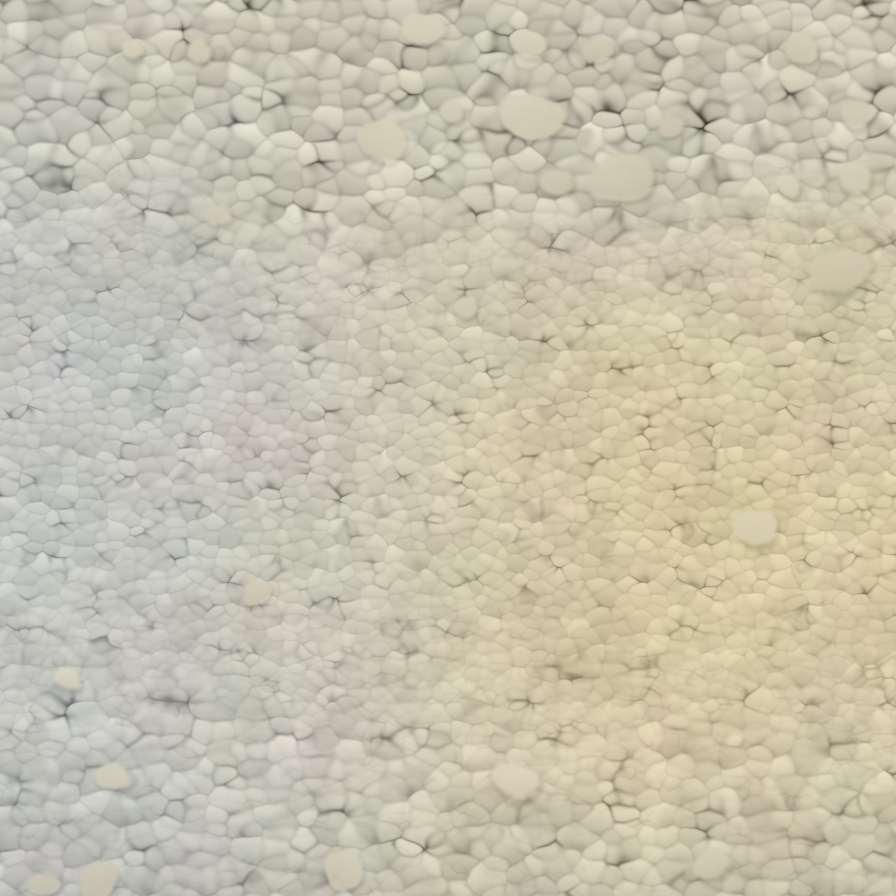
Reproduce this texture procedurally as a WebGL 2 fragment shader.

```glsl
#version 300 es
precision highp float;
// Pale gravel seen in soft focus: rounded grains of mixed size blend smoothly,
// coarse towards the top and bottom, fine and faint in the middle band.
// Larger pebbles are scattered on top; broad noise drifts the tint cool to warm.

uniform vec2 u_resolution;
out vec4 fragColor;

const vec3 COOL = vec3(0.760, 0.767, 0.745);
const vec3 NEUTRAL = vec3(0.795, 0.776, 0.708);
const vec3 WARM = vec3(0.832, 0.778, 0.630);
const vec3 OLIVE = vec3(0.765, 0.755, 0.685);
const vec3 PEBBLE = vec3(0.845, 0.810, 0.715);
const vec3 RELIEF_TINT = vec3(1.0, 1.0, 0.93);
const vec2 COARSE = vec2(42.0, 51.0);  // grains across the canvas
const vec2 FINE = vec2(58.0, 74.0);
const float PEBBLE_GRID = 11.0;
const float GRAIN_HARDNESS = 8.5;
const float GRAIN_LIGHT = 0.035;
const float GRAIN_VARIETY = 0.10;
const float GRAIN_SLOPE = 0.09;
const float CREVICE = 0.15;
const float DEEP_CREVICE = 0.50;
const float MIDDLE_CONTRAST = 0.60;

vec2 hash2(vec2 p) {
  vec3 q = fract(p.xyx * vec3(0.1031, 0.1030, 0.0973));
  q += dot(q, q.yzx + 33.33);
  return fract((q.xx + q.yz) * q.zy);
}

float cornerSlope(vec2 cell, vec2 corner, vec2 f) {
  float angle = 6.2832 * hash2(cell + corner + 57.0).x;
  return dot(vec2(cos(angle), sin(angle)), f - corner);
}

// Gradient noise, roughly -0.7 to 0.7
float noise(vec2 p) {
  vec2 i = floor(p), f = p - i;
  vec2 w = f * f * f * (f * (f * 6.0 - 15.0) + 10.0);
  float low = mix(cornerSlope(i, vec2(0, 0), f), cornerSlope(i, vec2(1, 0), f), w.x);
  float high = mix(cornerSlope(i, vec2(0, 1), f), cornerSlope(i, vec2(1, 1), f), w.x);
  return mix(low, high, w.y);
}

// Brightness offset of packed grains: lit tops, shade in the crevices between
float grains(vec2 p) {
  p += 0.3 * vec2(noise(p * 0.8), noise(p * 0.8 + 31.0));
  vec2 cell = floor(p);
  float total = 1e-6, squares = 0.0, tone = 0.0, facing = 0.0;
  for (int y = -2; y <= 2; y++) {
    for (int x = -2; x <= 2; x++) {
      vec2 c = cell + vec2(x, y);
      vec2 d = p - c - hash2(c);
      vec2 traits = hash2(c + 19.0);
      float size = mix(0.72, 1.28, traits.y);
      float weight = exp(-GRAIN_HARDNESS * dot(d, d) / (size * size));
      total += weight;
      squares += weight * weight;
      tone += weight * (GRAIN_VARIETY * (traits.x - 0.5) + GRAIN_SLOPE * d.y);
      facing += weight * d.y * d.y;
    }
  }
  // Where several grains share the point, it lies in a crevice
  float crevice = 1.0 - squares / (total * total);
  float undercut = min(0.4 + 2.4 * facing / total, 1.3);
  float deep = smoothstep(0.05, 0.55, noise(p * 0.5 + 7.0));
  return GRAIN_LIGHT + tone / total - crevice * undercut * (CREVICE + DEEP_CREVICE * deep);
}

// x: pebble cover, y: shadow beneath, z: brightness offset
vec3 pebbles(vec2 uv) {
  vec2 cell = floor(uv * PEBBLE_GRID);
  vec3 result = vec3(0.0);
  for (int y = -1; y <= 1; y++) {
    for (int x = -1; x <= 1; x++) {
      vec2 c = cell + vec2(x, y);
      vec2 pick = hash2(c + 83.0), shape = hash2(c + 141.0);
      vec2 centre = (c + 0.15 + 0.7 * hash2(c + 5.0)) / PEBBLE_GRID;
      float chance = 0.03 + 0.45 * smoothstep(0.62, 0.88, centre.y)
                   + 0.10 * (1.0 - smoothstep(0.1, 0.3, centre.y));
      if (pick.x > chance) continue;
      float radius = mix(0.013, 0.030, pick.y * pick.y);
      vec2 d = (uv - centre) * vec2(mix(0.75, 1.1, shape.x), 1.1);
      d.y += 0.5 * (shape.y - 0.5) * d.x;
      float wobble = 0.35 * radius * noise(d / radius * 0.7 + c * 3.7);
      float dist = length(d) + wobble;
      float cover = 1.0 - smoothstep(radius - 0.005, radius + 0.004, dist);
      float under = length(d + vec2(-0.002, 0.005)) + wobble;
      float shadow = 1.0 - smoothstep(radius - 0.004, radius + 0.006, under);
      float lit = 0.05 * (shape.y - 0.5) + 0.02 * d.y / radius;
      result = vec3(max(result.x, cover), max(result.y, shadow), mix(result.z, lit, cover));
    }
  }
  return result;
}

// Broad drift from cool at the left to warm at the right
vec3 groundTint(vec2 uv) {
  vec2 q = uv + 0.12 * vec2(noise(uv * 3.0 + 2.0), noise(uv * 3.0 + 13.0));
  vec3 tint = mix(COOL, NEUTRAL, smoothstep(0.05, 0.55, q.x));
  float band = exp(-pow((q.y - 0.40) / 0.34, 2.0));
  tint = mix(tint, WARM, smoothstep(0.25, 0.78, q.x) * band);
  tint = mix(tint, OLIVE, 0.7 * smoothstep(0.65, 0.95, q.y));
  vec3 blotch = vec3(noise(uv * 9.0), noise(uv * 9.0 + 40.0), noise(uv * 9.0 + 80.0));
  float lumps = 0.025 * noise(uv * 7.0 + 60.0) + 0.035 * noise(uv * vec2(20.0, 24.0));
  return tint + 0.016 * blotch + lumps - 0.03 * (1.0 - smoothstep(0.0, 0.15, uv.y));
}

void main() {
  vec2 uv = gl_FragCoord.xy / u_resolution;
  float level = uv.y + 0.12 * noise(uv * 4.0 + 21.0);
  float top = smoothstep(0.55, 0.86, level);
  float bottom = 1.0 - smoothstep(0.10, 0.42, level);
  float coarse = max(top, 0.75 * bottom);

  float relief = mix(MIDDLE_CONTRAST * grains(uv * FINE + 11.0), grains(uv * COARSE), coarse);
  vec3 ground = groundTint(uv);
  vec3 color = ground + relief * RELIEF_TINT;

  vec3 stone = pebbles(uv);
  color -= 0.10 * stone.y * (1.0 - stone.x);
  color = mix(color, mix(ground, PEBBLE, 0.65) + stone.z, 0.92 * stone.x);
  fragColor = vec4(clamp(color, 0.0, 1.0), 1.0);
}
```
